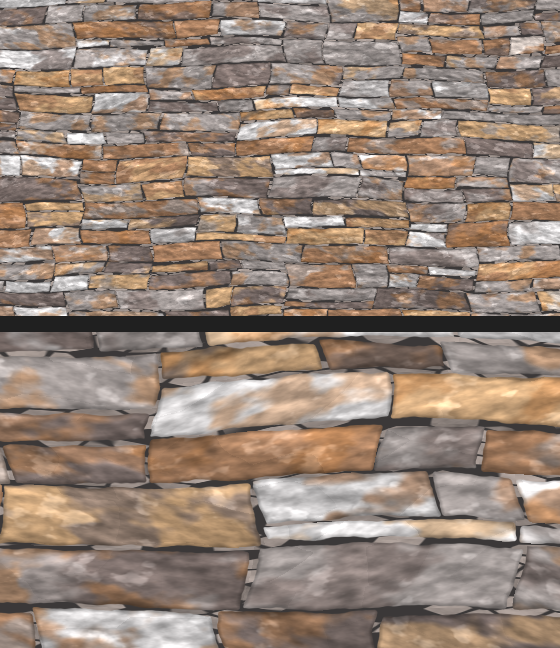
Top, the full canvas; bottom, a detail of the centre.
Write a Shadertoy shader that draws this texture.

```glsl
// Dry stone wall: flat, rough slabs of grey slate and rusty brown in uneven courses.

// Sizes are in canvas heights.
const vec2 BLOCK = vec2(1.03, 0.141);   // area that is cut up into stones
const float MAX_HEIGHT = 0.074;         // tallest stone, before variation
const float MAX_WIDTH = 0.25;           // shortest stone that may still be cut
const float GAP = 0.0013;               // mean inset of a stone edge
const float CORNER = 0.003;             // corner radius
const float ROUGHNESS = 0.008;          // raggedness of the outline
const float GRAIN = 0.5;                // strength of the fine streaks
const float RELIEF = 0.8;               // strength of the surface lighting
const vec3 JOINT = vec3(0.23, 0.22, 0.22);
const vec3 CHIP = vec3(0.54, 0.50, 0.48);
const vec3 RUST = vec3(0.66, 0.45, 0.27);

const vec3 GREY = vec3(0.60, 0.57, 0.56);
const vec3 UMBER = vec3(0.45, 0.40, 0.385);
const vec3 BROWN = vec3(0.61, 0.46, 0.35);
const vec3 OCHRE = vec3(0.75, 0.61, 0.46);
const vec3 PALE = vec3(0.79, 0.78, 0.78);

float hash(vec2 p) {
    vec3 q = fract(p.xyx * vec3(0.1031, 0.1030, 0.0973));
    q += dot(q, q.yzx + 33.33);
    return fract((q.x + q.y) * q.z);
}

// The k-th random value of a stone
float pick(float id, float k) { return hash(vec2(id * 917.0, k * 7.3 + 1.7)); }

float noise(vec2 p) {
    vec2 i = floor(p), f = fract(p);
    f = f * f * (3.0 - 2.0 * f);
    vec2 e = vec2(1, 0);
    return mix(mix(hash(i), hash(i + e), f.x),
               mix(hash(i + e.yx), hash(i + e.xx), f.x), f.y);
}

float layers(vec2 p) {
    float sum = 0.0, gain = 0.5;
    for (int i = 0; i < 4; i++) {
        sum += gain * noise(p);
        p = mat2(1.9, 0.3, -0.3, 1.9) * p + 17.3;
        gain *= 0.55;
    }
    return sum / 1.01;
}

// Cellular noise: x = distance to the cell border, y = random value of the cell
vec2 cells(vec2 p) {
    vec2 base = floor(p);
    float first = 9.0, second = 9.0, value = 0.0;
    for (int k = 0; k < 9; k++) {
        vec2 c = base + vec2(k % 3 - 1, k / 3 - 1);
        float d = length(c + vec2(hash(c), hash(c + 41.7)) - p);
        if (d < first) { second = first; first = d; value = hash(c + 83.1); }
        else second = min(second, d);
    }
    return vec2(second - first, value);
}

vec3 stoneColor(float r) {
    return r < 0.30 ? GREY : r < 0.51 ? UMBER : r < 0.72 ? BROWN : r < 0.87 ? OCHRE : PALE;
}

// Cuts a block again and again; returns the stone's id and its corners
float findStone(vec2 p, out vec2 lo, out vec2 hi) {
    float row = floor(p.y / BLOCK.y);
    float shift = hash(vec2(row, 5.0)) * BLOCK.x;
    float column = floor((p.x + shift) / BLOCK.x);
    lo = vec2(column * BLOCK.x - shift, row * BLOCK.y);
    hi = lo + BLOCK;
    float id = hash(vec2(column, row) + 31.0);
    for (int i = 0; i < 7; i++) {
        vec2 size = hi - lo;
        bool wide = size.x > MAX_WIDTH * (0.7 + 0.9 * pick(id, 1.0));
        bool tall = size.y > MAX_HEIGHT * (0.85 + 0.5 * pick(id, 2.0));
        if (!wide && !tall) break;
        bool across = tall && (size.x < 0.7 || pick(id, 3.0) < 0.4);
        vec2 cut = mix(lo, hi, mix(0.3, 0.7, pick(id, 4.0)));
        bool upper = across ? p.y > cut.y : p.x > cut.x;
        if (across) { if (upper) lo.y = cut.y; else hi.y = cut.y; }
        else { if (upper) lo.x = cut.x; else hi.x = cut.x; }
        id = pick(id, upper ? 5.0 : 6.0);
    }
    return id;
}

void mainImage(out vec4 fragColor, in vec2 fragCoord) {
    vec2 uv = fragCoord / iResolution.y;
    float pixel = 1.0 / iResolution.y;

    // Sagging courses
    vec2 p = uv + vec2(3.1, 2.03);
    p.y += 0.009 * sin(p.x * 4.3 + sin(p.y * 9.0)) + 0.004 * sin(p.x * 13.0 + p.y * 8.0);
    p.x += 0.008 * sin(p.y * 37.0 + 2.0 * sin(p.x * 5.0));

    // Outline with slanted, ragged sides
    vec2 lo, hi;
    float id = findStone(p, lo, hi);
    vec2 halfSize = 0.5 * (hi - lo), q = p - 0.5 * (lo + hi), u = q / halfSize;
    vec4 slant = vec4(pick(id, 11.0), pick(id, 12.0), pick(id, 13.0), pick(id, 14.0)) * 2.0 - 1.0;
    vec4 inset = GAP * (0.5 + vec4(2.2, 2.2, 2.6, 2.6) * abs(slant) * (1.0 + sign(slant) * u.yyxx));
    vec4 side = vec4(q.x, -q.x, q.y, -q.y) - halfSize.xxyy + inset;
    vec2 edge = vec2(max(side.x, side.y), max(side.z, side.w)) + CORNER;
    float d = length(max(edge, 0.0)) + min(max(edge.x, edge.y), 0.0) - CORNER;
    d += ROUGHNESS * (layers(p * vec2(30.0, 44.0) + id * 60.0) - 0.47);

    // Stone tint, stains and bedding streaks
    vec2 local = p + id * 40.0;
    local.y += (pick(id, 15.0) - 0.5) * 0.35 * q.x;
    float stain = layers(local * vec2(11.0, 22.0));
    float streak = layers(local * vec2(48.0, 125.0));
    vec3 color = stoneColor(pick(id, 21.0));
    color = mix(color, stoneColor(pick(id, 22.0)), 0.75 * smoothstep(0.48, 0.62, stain));
    float rusty = smoothstep(0.5, 0.68, layers(local * vec2(15.0, 27.0) + 9.0));
    color = mix(color, RUST, 0.5 * rusty * step(0.5, pick(id, 23.0)));
    color *= 0.92 + 0.18 * pick(id, 24.0) + GRAIN * (streak - 0.5);
    color += 0.13 * smoothstep(0.6, 0.74, layers(local * vec2(32.0, 60.0) + 5.0));

    // Cleaved surface lit from above
    vec2 facet = local * vec2(18.0, 44.0) + 0.6 * stain;
    float slope = layers(facet) - layers(facet + vec2(0.12, 0.3));
    color *= 1.0 + RELIEF * slope + 0.12 * (cells(facet * 0.6).y - 0.5);
    color *= mix(0.78, 1.02, smoothstep(0.0, 0.005, -d));
    color *= 1.0 + 0.06 * u.y;

    // Dark joints packed with small chips
    vec2 chip = cells(p * vec2(22.0, 80.0));
    vec3 joint = mix(JOINT, CHIP * (0.65 + 0.6 * chip.y + 0.4 * (streak - 0.5)),
                     smoothstep(0.05, 0.2, chip.x) * step(0.42, chip.y));
    float blur = max(0.0008, 0.5 * pixel);
    color = mix(color, joint, smoothstep(-blur, blur, d));

    fragColor = vec4(clamp(color, 0.0, 1.0), 1.0);
}
```
